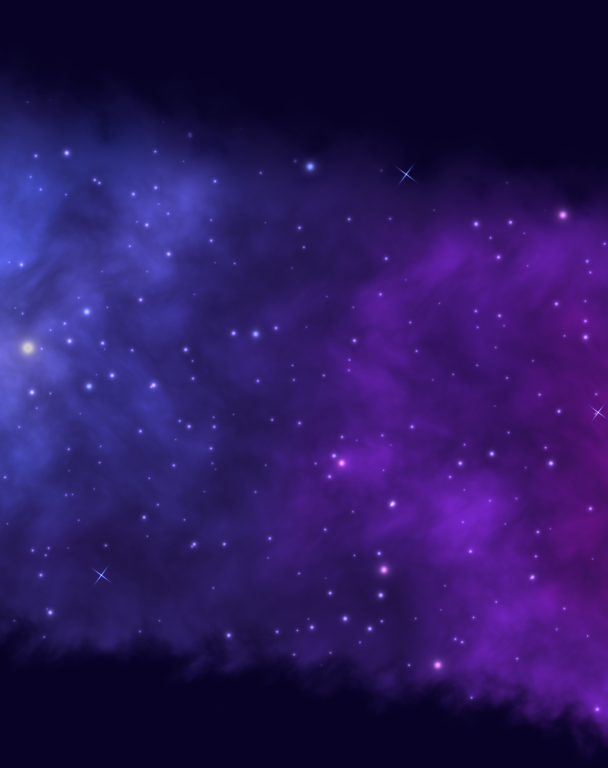
Reproduce this texture procedurally as a Shadertoy shader.

```glsl
const vec3 NIGHT = vec3(0.03, 0.01, 0.15);
const vec3 INDIGO = vec3(0.145, 0.09, 0.325);
const vec3 BLUE = vec3(0.31, 0.29, 0.73);
const vec3 VIOLET = vec3(0.39, 0.12, 0.66);
const vec3 MAGENTA = vec3(0.36, 0.06, 0.46);

vec2 hash2(vec2 p) {
    vec3 q = fract(vec3(p.xyx) * vec3(0.1031, 0.1030, 0.0973));
    q += dot(q, q.yzx + 33.33);
    return fract((q.xx + q.yz) * q.zy);
}

// Smooth cellular noise: soft falloff summed around one point per cell
float cells(vec2 p) {
    vec2 id = floor(p), f = fract(p);
    float sum = 0.0;
    for (int y = -1; y <= 1; y++)
    for (int x = -1; x <= 1; x++) {
        vec2 o = vec2(x, y);
        vec2 d = o + hash2(id + o + 50.0) - f;
        sum += exp(-6.0 * dot(d, d));
    }
    return sum;
}

float clouds(vec2 p) {
    float sum = 0.0, amp = 0.5;
    for (int i = 0; i < 5; i++) {
        sum += amp * cells(p);
        p = mat2(1.6, 1.2, -1.2, 1.6) * p + 7.3;
        amp *= 0.5;
    }
    return sum;
}

vec2 sineWarp(vec2 p) {
    vec2 w = vec2(0.0);
    float freq = 11.0, amp = 0.016;
    for (int i = 0; i < 4; i++) {
        w += amp * sin(freq * (p.yx + w.yx) + vec2(1.3, 4.1) * float(i + 1));
        freq *= 1.9;
        amp *= 0.55;
    }
    return w;
}

float blob(vec2 p, vec2 centre, vec2 radius) {
    vec2 d = (p - centre) / radius;
    return exp(-dot(d, d));
}

float arm(vec2 p, vec2 a, vec2 b, float width) {
    vec2 ab = b - a;
    float t = clamp(dot(p - a, ab) / dot(ab, ab), 0.0, 1.0);
    return blob(p, a + ab * t, vec2(width));
}

vec3 tint(vec3 base, vec3 colour, float amount) {
    return mix(base, colour, clamp(amount, 0.0, 1.0));
}

// Bright core with a wider faint halo
float star(vec2 p, vec2 centre, float size) {
    return blob(p, centre, vec2(size)) + 0.3 * blob(p, centre, vec2(size * 2.4));
}

float sparkle(vec2 p, vec2 centre, float size) {
    vec2 d = mat2(0.8, 0.6, -0.6, 0.8) * (p - centre);
    vec2 ray = vec2(size, size * 0.085);
    return blob(d, vec2(0.0), ray) + blob(d, vec2(0.0), ray.yx);
}

// One possible star per grid cell
float starField(vec2 p, float count, float chance, float size) {
    vec2 id = floor(p * count);
    vec2 place = 0.15 + 0.7 * hash2(id + count);
    vec2 kind = hash2(id + count * 3.0 + 19.0);
    float radius = size * mix(0.7, 1.4, kind.y * kind.y);
    return step(kind.x, chance) * mix(0.35, 1.0, kind.y) * star(p, (id + place) / count, radius);
}

void mainImage(out vec4 fragColor, in vec2 fragCoord) {
    vec2 p = fragCoord / iResolution.y;
    vec2 w = p + sineWarp(p);
    float broad = clouds(w * 7.0);
    float wisps = clouds(w * 15.0 + 4.0 * sineWarp(w * 2.0) + 21.0);
    float density = mix(0.45, 1.5, 0.5 * (broad + wisps));

    // Blue nebula on the left
    vec3 col = INDIGO;
    col = tint(col, vec3(0.21, 0.20, 0.56), 0.95 * density * blob(w, vec2(0.0, 0.54), vec2(0.30, 0.31)));
    col = tint(col, vec3(0.15, 0.17, 0.48), 0.7 * density * blob(w, vec2(0.10, 0.79), vec2(0.24, 0.11)));
    float blueArm = max(arm(w, vec2(0.04, 0.56), vec2(0.16, 0.64), 0.055),
                        arm(w, vec2(0.16, 0.64), vec2(0.23, 0.76), 0.05));
    col = tint(col, BLUE, 0.75 * density * blueArm);
    col = tint(col, vec3(0.30, 0.34, 0.82), 0.8 * density * blob(w, vec2(0.0, 0.60), vec2(0.07, 0.20)));
    col = tint(col, vec3(0.43, 0.39, 0.80), 0.7 * density * blob(w, vec2(0.025, 0.53), vec2(0.07, 0.08)));

    // Violet nebula on the right
    col = tint(col, vec3(0.25, 0.08, 0.46), 0.95 * density * blob(w, vec2(0.72, 0.42), vec2(0.27, 0.37)));
    col = tint(col, MAGENTA, 0.8 * density * blob(w, vec2(0.80, 0.35), vec2(0.14, 0.30)));
    float violetArm = 0.7 * arm(w, vec2(0.43, 0.37), vec2(0.56, 0.39), 0.08);
    violetArm = max(violetArm, 0.5 * arm(w, vec2(0.48, 0.42), vec2(0.55, 0.62), 0.06));
    violetArm = max(violetArm, 0.65 * arm(w, vec2(0.57, 0.64), vec2(0.79, 0.69), 0.07));
    violetArm = max(violetArm, 0.75 * arm(w, vec2(0.58, 0.34), vec2(0.64, 0.17), 0.075));
    violetArm = max(violetArm, 0.7 * arm(w, vec2(0.65, 0.14), vec2(0.79, 0.10), 0.07));
    col = tint(col, VIOLET, violetArm * density);

    // Dark hollows and mottling
    col = tint(col, vec3(0.19, 0.07, 0.37), 0.75 * blob(w, vec2(0.645, 0.53), vec2(0.08, 0.09)));
    float lanes = max(blob(w, vec2(0.10, 0.27), vec2(0.15, 0.05)), blob(w, vec2(0.49, 0.19), vec2(0.08)));
    col = tint(col, vec3(0.13, 0.07, 0.28), 0.7 * lanes);
    col *= 0.78 + 0.22 * (broad + wisps);

    // Fade into empty sky along both slanted edges
    float ragged = 0.05 * (wisps - 0.5);
    float upper = 0.91 - 0.18 * p.x;
    float lower = 0.16 - 0.06 * p.x - 0.12 * p.x * p.x;
    float band = 1.0 - smoothstep(upper - 0.12, upper + 0.03, p.y + ragged);
    band *= smoothstep(lower - 0.025, lower + 0.05, p.y + ragged);
    col = mix(NIGHT, col, band);

    // Scattered stars, then the bright ones
    float small = starField(p, 19.0, 0.5, 0.0018) + 0.7 * starField(p, 27.0, 0.35, 0.0013);
    col += vec3(0.55, 0.48, 0.85) * small * smoothstep(0.2, 0.9, band);
    float cool = star(p, vec2(0.404, 0.783), 0.0042) + star(p, vec2(0.333, 0.565), 0.0032)
               + star(p, vec2(0.113, 0.594), 0.0032) + star(p, vec2(0.116, 0.497), 0.0030);
    float warm = star(p, vec2(0.733, 0.720), 0.0042) + star(p, vec2(0.500, 0.258), 0.0040)
               + star(p, vec2(0.570, 0.134), 0.0040) + star(p, vec2(0.445, 0.397), 0.0032);
    col += vec3(0.40, 0.46, 0.75) * cool + vec3(0.62, 0.42, 0.60) * warm;
    float rays = sparkle(p, vec2(0.529, 0.773), 0.011) + sparkle(p, vec2(0.779, 0.463), 0.009)
               + sparkle(p, vec2(0.132, 0.251), 0.010);
    col += vec3(0.30, 0.42, 0.75) * rays;
    col = tint(col, vec3(0.80, 0.78, 0.82), star(p, vec2(0.0365, 0.547), 0.0075));
    fragColor = vec4(clamp(col, 0.0, 1.0), 1.0);
}
```
